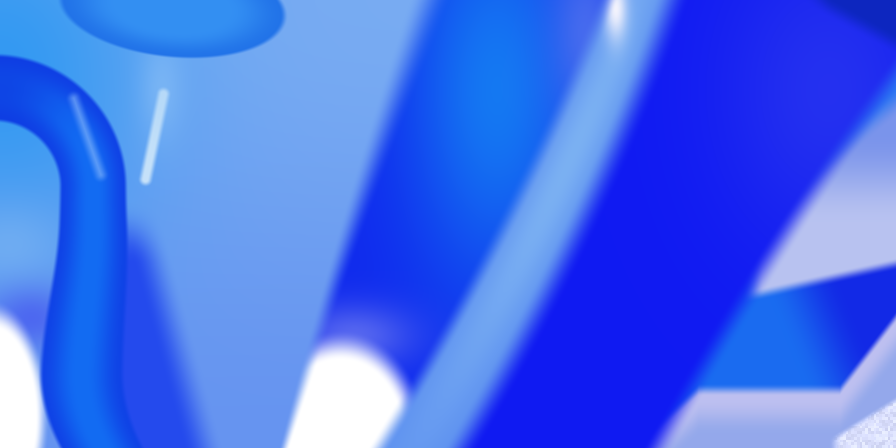
A Shadertoy shader for this background:

```glsl
// Glossy blue abstract: soft slanted bands, a bent tube, a hanging disc and pale lilac forms.
// Each band edge is a quadratic curve x(y); the shapes are blurred distance fields
// painted from back to front, in units of the canvas height.

// Coverage that rises from 0 to 1 across an edge
float rise(float edge, float blur, float v) {
    return smoothstep(edge - blur, edge + blur, v);
}

// Round glow with separate radii
float glow(vec2 p, vec2 center, vec2 radii) {
    vec2 q = (p - center) / radii;
    return exp(-dot(q, q));
}

float segment(vec2 p, vec2 a, vec2 b) {
    vec2 pa = p - a, ba = b - a;
    return length(pa - ba * clamp(dot(pa, ba) / dot(ba, ba), 0.0, 1.0));
}

float hash(vec2 p) {
    return fract(sin(dot(p, vec2(127.1, 311.7))) * 43758.5453);
}

// Pale panel with a cyan corner, white flare and shadow beside the tube
vec3 leftPanel(vec2 p) {
    vec3 col = mix(vec3(0.40, 0.58, 0.94), vec3(0.47, 0.67, 0.95), rise(0.5, 0.5, p.y));
    col = mix(col, vec3(0.20, 0.60, 0.95), glow(p, vec2(0.0, 0.85), vec2(0.36, 0.42)));
    col = mix(col, vec3(0.47, 0.70, 0.95), 0.7 * glow(p, vec2(0.02, 0.45), vec2(0.13, 0.10)));
    col = mix(col, vec3(0.28, 0.36, 0.94), 0.8 * glow(p, vec2(0.07, 0.29), vec2(0.10, 0.07)));
    float shadowEdge = 0.455 - 0.27 * p.y;
    float shadow = (1.0 - rise(shadowEdge, 0.045, p.x)) * rise(0.22, 0.03, p.x);
    col = mix(col, vec3(0.14, 0.29, 0.93), shadow * (1.0 - rise(0.48, 0.07, p.y)));
    float flare = length((p - vec2(-0.02, 0.07)) / vec2(0.115, 0.23));
    col = mix(col, vec3(1.0), 1.0 - rise(1.0, 0.14, flare));
    // Slim glint, brightest in its middle
    float glint = segment(p, vec2(0.365, 0.79), vec2(0.325, 0.60));
    col = mix(col, vec3(0.85, 0.93, 0.98), 0.85 * (1.0 - rise(0.011, 0.007, glint)));
    return mix(col, vec3(0.62, 0.80, 0.97), 0.4 * glow(p, vec2(0.36, 0.80), vec2(0.05, 0.12)));
}

vec3 paintDisc(vec3 col, vec2 p) {
    vec2 q = p - vec2(0.385, 0.985);
    q.y += 0.08 * q.x;
    float d = length(q / vec2(0.25, 0.112));
    vec3 disc = mix(vec3(0.20, 0.56, 0.95), vec3(0.13, 0.45, 0.91), smoothstep(0.5, 1.0, d));
    return mix(col, disc, 1.0 - rise(1.0, 0.035, d));
}

// Tube: an arc above, a gently swaying column below
vec3 paintTube(vec3 col, vec2 p) {
    vec2 hub = vec2(-0.013, 0.583);
    float foot = max(0.17 - p.y, 0.0) / 0.17;
    float column = 0.182 + 0.026 * smoothstep(0.15, 0.5, p.y) + 0.045 * foot * foot;
    float side = p.y > hub.y ? length(p - hub) - 0.221 : p.x - column;
    float radius = mix(0.091, 0.073, smoothstep(0.15, 0.6, p.y));
    float t = side / radius;
    vec3 tube = mix(vec3(0.07, 0.42, 0.95), vec3(0.06, 0.26, 0.90), smoothstep(0.1, 1.0, abs(t)));
    tube = mix(tube, vec3(0.05, 0.22, 0.88), 0.75 * glow(p, vec2(0.0, 0.80), vec2(0.15, 0.10)));
    float shine = segment(p, vec2(0.165, 0.78), vec2(0.225, 0.61));
    tube = mix(tube, vec3(0.50, 0.70, 0.98), 0.7 * (1.0 - rise(0.008, 0.012, shine)));
    return mix(col, tube, 1.0 - rise(1.0, 0.08, abs(t)));
}

// Deep blue band with a bright heart and a white flare at its foot
vec3 innerBand(vec2 p) {
    vec3 col = mix(vec3(0.06, 0.16, 0.93), vec3(0.08, 0.47, 0.95),
                   glow(p, vec2(1.11, 0.80), vec2(0.20, 0.44)));
    col = mix(col, vec3(0.36, 0.48, 0.93), 0.7 * glow(p, vec2(1.31, 0.93), vec2(0.08, 0.20)));
    col = mix(col, vec3(0.45, 0.50, 0.94), 0.7 * glow(p, vec2(0.79, 0.25), vec2(0.13, 0.07)));
    float flare = length((p - vec2(0.76, 0.03)) / vec2(0.165, 0.20));
    return mix(col, vec3(1.0), 1.0 - rise(1.0, 0.17, flare));
}

// Blue strip and lilac forms at the far right
vec3 rightSide(vec2 p) {
    vec3 col = mix(vec3(0.10, 0.42, 0.94), vec3(0.07, 0.16, 0.90),
                   rise(1.84, 0.09, p.x + 0.4 * (p.y - 0.25)));
    col = mix(col, vec3(0.17, 0.46, 0.95), rise(0.55, 0.08, p.y));
    // Upper wedge
    float wedgeTop = 0.38 + 1.25 * (p.x - 1.69) - 0.8 * pow(max(p.x - 1.69, 0.0), 2.0);
    float wedge = rise(0.34 + 0.22 * (p.x - 1.68), 0.014, p.y) * (1.0 - rise(wedgeTop + 0.08, 0.035, p.y));
    vec3 lilac = mix(vec3(0.72, 0.76, 0.94), vec3(0.48, 0.58, 0.92), rise(0.60, 0.10, p.y));
    col = mix(col, lilac, wedge * rise(1.68, 0.025, p.x));
    // Lower ledge with a rounded shoulder
    float ledge = 0.130 - 0.9 * pow(max(1.56 - p.x, 0.0), 1.0) + 1.3 * max(p.x - 1.875, 0.0);
    vec3 shell = mix(vec3(0.58, 0.66, 0.92), vec3(0.74, 0.75, 0.94), rise(ledge - 0.06, 0.04, p.y));
    col = mix(col, shell, 1.0 - rise(ledge, 0.014, p.y));
    // Grainy white corner
    float grain = hash(floor(p * 160.0));
    float corner = 0.02 + 0.62 * (p.x - 1.86);
    float cover = (1.0 - rise(corner, 0.01, p.y)) * rise(1.865, 0.015, p.x);
    return mix(col, vec3(0.80, 0.82, 0.94) + 0.12 * grain, cover);
}

void mainImage(out vec4 fragColor, in vec2 fragCoord) {
    vec2 p = fragCoord / iResolution.y;
    float y = p.y, y2 = p.y * p.y;

    vec3 col = paintTube(paintDisc(leftPanel(p), p), p);
    col = mix(col, innerBand(p), rise(0.635 + 0.29 * y + 0.035 * y2, 0.012 + 0.035 * y, p.x));

    // Pale streak, lit along its middle
    float streakLeft = 0.846 + 0.62 * y - 0.11 * y2;
    float streakRight = 1.03 + 0.60 * y - 0.13 * y2;
    float across = (p.x - streakLeft) / (streakRight - streakLeft);
    vec3 streak = mix(vec3(0.36, 0.56, 0.94), vec3(0.48, 0.69, 0.95), glow(vec2(across, y), vec2(0.45, 0.65), vec2(0.4, 0.6)));
    streak = mix(streak, vec3(0.95, 0.95, 0.99), glow(p, vec2(1.375, 0.98), vec2(0.025, 0.07)));
    col = mix(col, streak, rise(streakLeft, 0.025, p.x));

    // Royal blue band
    vec3 royal = mix(vec3(0.06, 0.10, 0.95), vec3(0.14, 0.19, 0.94), glow(p, vec2(1.85, 0.8), vec2(0.25, 0.35)));
    col = mix(col, royal, rise(streakRight, 0.04, p.x));
    col = mix(col, rightSide(p), rise(1.47 + 0.55 * y + 0.1 * y2, 0.035, p.x));

    // Dark rim in the top corner
    float rim = rise(1.0 - 0.55 * (p.x - 1.82), 0.025, y);
    col = mix(col, vec3(0.05, 0.15, 0.75), rim * rise(1.82, 0.04, p.x));
    fragColor = vec4(col, 1.0);
}
```
